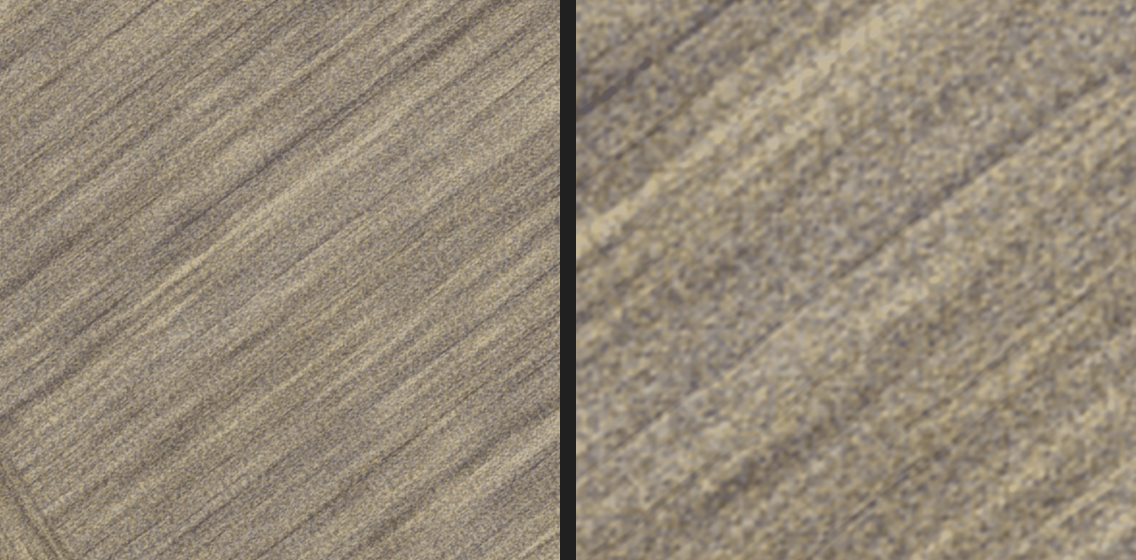
Left: the whole. Right: its middle third, enlarged.
Reproduce this texture procedurally as a WebGL 1 fragment shader.

```glsl
precision highp float;
// Weathered taupe wood with diagonal grain, and the corner of a second plank at the lower left.

uniform vec2 u_resolution;

float hash(vec2 p) {
  return fract(sin(dot(p, vec2(127.1, 311.7))) * 43758.5453);
}

float noise(vec2 p) {
  vec2 cell = floor(p);
  vec2 f = fract(p);
  f = f * f * (3.0 - 2.0 * f);
  float low = mix(hash(cell), hash(cell + vec2(1.0, 0.0)), f.x);
  float high = mix(hash(cell + vec2(0.0, 1.0)), hash(cell + vec2(1.0, 1.0)), f.x);
  return mix(low, high, f.y);
}

// Coordinates along (x) and across (y) a grain running at the given angle
vec2 grainSpace(vec2 p, float angle) {
  vec2 dir = vec2(cos(angle), sin(angle));
  vec2 g = vec2(dot(p, dir), dot(p, vec2(-dir.y, dir.x)));
  g.y += 0.008 * (noise(g * vec2(2.0, 3.0) + 7.0) - 0.5);
  g.y += 0.003 * (noise(g * vec2(28.0, 50.0) + 3.0) - 0.5);
  return g + 5.0;
}

// Thin dark line wandering along the grain, present only in stretches
float crackLine(vec2 g, float rows, float seed) {
  float row = floor(g.y * rows);
  float center = 0.3 + 0.4 * hash(vec2(row, seed));
  float offset = abs(fract(g.y * rows) - center) / rows;
  float stretch = smoothstep(0.45, 0.85, noise(vec2(g.x * 3.5 + 9.0 * hash(vec2(seed, row)), row + 0.5)));
  return stretch * (1.0 - smoothstep(0.0008, 0.0034, offset));
}

// Lightness of the wood, from broad bands down to fine fibres
float grainTone(vec2 g) {
  float tone = 0.61;
  tone += 0.18 * (noise(g * vec2(1.4, 14.0)) - 0.5);
  tone += 0.30 * (noise(g * vec2(2.6, 40.0) + 11.0) - 0.5);
  tone += 0.36 * (noise(g * vec2(4.5, 85.0) + 23.0) - 0.5);
  tone += 0.34 * (noise(g * vec2(14.0, 170.0) + 37.0) - 0.5);

  // Soft dark bands, cracks with a broken edge, and pale fibres
  tone -= 0.20 * smoothstep(0.66, 0.88, noise(g * vec2(1.6, 27.0) + 41.0));
  float cracks = crackLine(g, 31.0, 3.0) + 0.7 * crackLine(g, 53.0, 8.0);
  tone -= 0.40 * cracks * (0.35 + 0.65 * noise(g * vec2(60.0, 120.0)));
  tone += 0.18 * smoothstep(0.72, 0.92, noise(g * vec2(4.0, 90.0) + 67.0));
  return tone;
}

void main() {
  vec2 p = gl_FragCoord.xy / u_resolution;

  // Signed distance to the slightly bowed joint; negative on the corner plank
  float joint = dot(p, vec2(0.844, 0.536)) - 0.112 + 0.006 * (noise(p * 14.0) - 0.5);
  float corner = 1.0 - smoothstep(-0.006, 0.006, joint);

  vec2 mainGrain = grainSpace(p, 0.65);
  vec2 cornerGrain = grainSpace(p + 2.0, -1.0);
  float tone = mix(grainTone(mainGrain), grainTone(cornerGrain) - 0.06, corner);
  tone -= 0.15 * (1.0 - smoothstep(0.001, 0.007, abs(joint + 0.004)));

  // Fine sandy speckle, slightly stretched along the grain
  float speckle = noise(mainGrain * vec2(210.0, 300.0));
  float dust = noise(p * 290.0 + 31.0);
  tone += 0.50 * (speckle - 0.5) + 0.42 * (dust - 0.5);

  vec3 darkTaupe = vec3(0.395, 0.355, 0.330);
  vec3 paleSand = vec3(0.730, 0.680, 0.580);
  vec3 color = mix(darkTaupe, paleSand, clamp(tone, 0.0, 1.1));

  // Drift between ochre and cool grey
  float ochre = 1.0 * (noise(p * 240.0 + 83.0) - 0.5);
  ochre += 0.3 * (noise(mainGrain * vec2(2.5, 34.0) + 91.0) - 0.5) + 0.15 * corner;
  color += ochre * vec3(0.035, 0.010, -0.075);

  gl_FragColor = vec4(color, 1.0);
}
```
